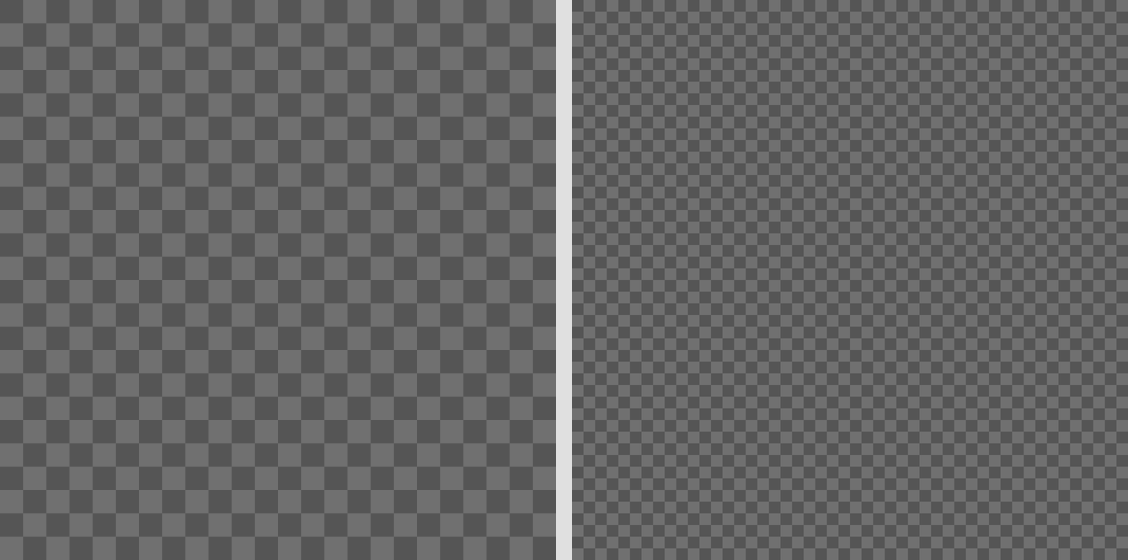
Left: one tile. Right: repeated 2 by 2.
Give the GLSL for this pattern, as a Shadertoy shader.

```glsl
// Seamless two-tone grey checkerboard with crisp, evenly sized cells.

const vec2 CELLS = vec2(24.0);          // cells across and down; even, so it tiles
const vec3 LIGHT_GREY = vec3(0.44);
const vec3 DARK_GREY = vec3(0.333);
const float EDGE_WIDTH = 1.0;           // smoothing width, in output samples

// Signed distance to the nearest cell edge, positive in even cells
vec2 signedEdgeDistance(vec2 cell) {
    return abs(mod(cell - 0.5, 2.0) - 1.0) - 0.5;
}

// Box-filtered checkerboard: 1 in light cells, 0 in dark cells
float checker(vec2 cell, vec2 filterWidth) {
    vec2 side = clamp(2.0 * signedEdgeDistance(cell) / filterWidth, -1.0, 1.0);
    return 0.5 + 0.5 * side.x * side.y;
}

void mainImage(out vec4 fragColor, in vec2 fragCoord) {
    vec2 cell = fragCoord / iResolution.xy * CELLS;
    vec2 filterWidth = EDGE_WIDTH * CELLS / iResolution.xy;

    // The lower-left cell is light
    vec3 color = mix(DARK_GREY, LIGHT_GREY, checker(cell, filterWidth));
    fragColor = vec4(color, 1.0);
}
```
